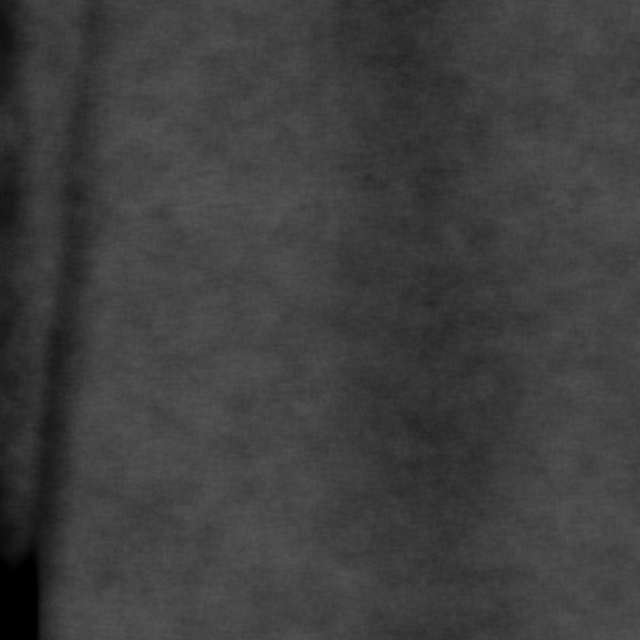
A WebGL 1 fragment shader for this texture:

```glsl
precision highp float;
// Dim charcoal cloth with soft vertical folds, faint creases and a fine woven grain.
uniform vec2 u_resolution;

const float BASE_GREY = 0.281;
const float CLOUD_CONTRAST = 0.05;
const float MOTTLE_CONTRAST = 0.085;
const float WEAVE_CONTRAST = 0.046;
const float FOLD_FOOT = 0.042;    // x of the dark fold at the bottom
const float FOLD_LEAN = 0.112;    // its shift in x up to the top
const float SHADE_DEPTH = 0.07;
const float EDGE_DEPTH = 0.024;
const float CREASE_DEPTH = 0.013;
const int CREASES = 14;

float hash(vec2 p) {
  vec3 q = fract(p.xyx * vec3(0.1031, 0.1030, 0.0973));
  q += dot(q, q.yzx + 33.33);
  return fract((q.x + q.y) * q.z);
}

float noise(vec2 p) {
  vec2 cell = floor(p);
  vec2 f = fract(p);
  f = f * f * (3.0 - 2.0 * f);
  float low = mix(hash(cell), hash(cell + vec2(1.0, 0.0)), f.x);
  float high = mix(hash(cell + vec2(0.0, 1.0)), hash(cell + vec2(1.0, 1.0)), f.x);
  return mix(low, high, f.y);
}

float fbm(vec2 p) {
  float sum = 0.0;
  float weight = 0.5;
  for (int i = 0; i < 4; i++) {
    sum += weight * noise(p);
    p = mat2(1.6, 0.9, -0.9, 1.6) * p + 17.3;
    weight *= 0.6;
  }
  return sum;
}

float bell(float d, float width) {
  return exp(-d * d / (width * width));
}

// Broad shadow right of the middle, with a crisper left edge near the top
float broadShade(vec2 p) {
  float centre = mix(0.71, 0.64, p.y) + 0.02 * (noise(vec2(p.y * 3.0, 4.0)) - 0.5);
  float d = p.x - centre;
  float shade = SHADE_DEPTH * bell(d, d < 0.0 ? 0.14 : 0.12);
  float edge = smoothstep(0.51, 0.54, p.x) * (1.0 - smoothstep(0.58, 0.74, p.x));
  float middle = 0.018 * bell(p.y - 0.52, 0.13) * smoothstep(0.65, 0.8, p.x);
  return shade + middle + EDGE_DEPTH * edge * smoothstep(0.1, 0.7, p.y);
}

// Leaning dark fold, darker downwards, with a softer right flank
float darkFold(vec2 p) {
  float wobble = 0.008 * (noise(vec2(p.y * 5.0, 9.0)) - 0.5);
  float d = p.x - FOLD_FOOT - FOLD_LEAN * p.y - wobble;
  float core = bell(d, d < 0.0 ? 0.022 : 0.036);
  return mix(0.17, 0.085, smoothstep(0.1, 0.95, p.y)) * core;
}

// Blotchy darkness along the left border and the black lower corner
float leftBorder(vec2 p) {
  float inside = 1.0 - smoothstep(-0.025, 0.01, p.x - FOLD_FOOT - FOLD_LEAN * p.y);
  float blotch = smoothstep(0.15, 0.85, fbm(vec2(p.x * 12.0, p.y * 10.0 + 2.0)));
  float border = (0.05 + 0.13 * blotch) * (1.0 - smoothstep(0.0, 0.07, p.x));
  float corner = (1.0 - smoothstep(0.045, 0.068, p.x)) * (1.0 - smoothstep(0.06, 0.19, p.y));
  return 0.04 * inside + border + 0.22 * corner;
}

// Short, slightly rising creases: a thin light lip above a soft dark line
float creases(vec2 p) {
  float sum = 0.0;
  for (int i = 0; i < CREASES; i++) {
    float id = float(i) * 7.0 + 3.0;
    vec2 centre = vec2(0.06 + 0.8 * hash(vec2(id, 1.0)), 0.62 + 0.16 * hash(vec2(id, 2.0)));
    vec2 d = p - centre;
    float slope = mix(-0.04, 0.22, hash(vec2(id, 3.0)));
    float rise = d.y - slope * d.x - 0.008 * (noise(vec2(p.x * 18.0, id)) - 0.5);
    float span = bell(d.x, mix(0.025, 0.075, hash(vec2(id, 4.0))));
    sum += span * (bell(rise, 0.003) - 0.6 * bell(rise + 0.008, 0.007));
  }
  return CREASE_DEPTH * sum;
}

// Cloudy wear, small mottling and mostly horizontal thread grain
float clothGrain(vec2 p) {
  float clouds = fbm(p * vec2(5.0, 6.0) + 3.0) - 0.54;
  float mottle = fbm(p * vec2(24.0, 30.0) + 40.0) - 0.54;
  float threads = noise(p * vec2(65.0, 250.0)) - 0.5;
  float warp = noise(p * vec2(230.0, 75.0) + 60.0) - 0.5;
  float specks = noise(p * 256.0 + 90.0) - 0.5;
  float weave = 0.5 * threads + 0.3 * warp + 0.55 * specks;
  return CLOUD_CONTRAST * clouds + MOTTLE_CONTRAST * mottle + WEAVE_CONTRAST * weave;
}

void main() {
  vec2 p = gl_FragCoord.xy / u_resolution;
  float shadow = broadShade(p) + darkFold(p) + leftBorder(p);
  float light = BASE_GREY - shadow;
  float grain = clothGrain(p) + creases(p);
  float grey = light + grain * smoothstep(-0.02, 0.2, light);
  grey -= 0.05 * bell(length(p - vec2(0.575, 0.722)), 0.006);
  gl_FragColor = vec4(vec3(clamp(grey, 0.0, 1.0)), 1.0);
}
```
